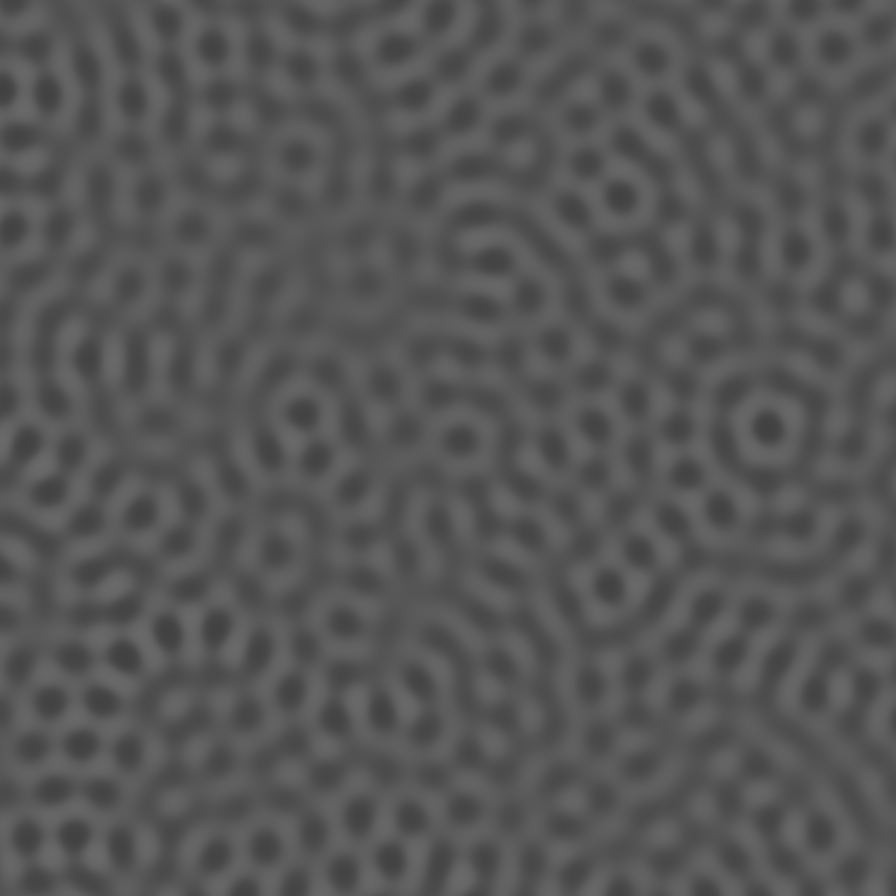
This pattern is drawn by a three.js fragment shader. Its source:

```glsl
// Soft grey labyrinth of dark spots and short bent stripes.
// Random plane waves of nearly equal wavelength are summed by direction wedge;
// products of wedges 60 degrees apart favour spots, then a soft limit tones it.

varying vec2 vUv;

const float PI = 3.14159265;
const int TRIADS = 4;           // the half circle holds three wedges per triad
const int WAVES_PER_WEDGE = 8;
const float WEDGES = 12.0;

// Sine-free hash: one number in, three values from 0 to 1 out
vec3 hash13(float n) {
  vec3 p = fract(vec3(n) * vec3(0.1031, 0.1030, 0.0973));
  p += dot(p, p.yzx + 33.33);
  return fract((p.xxy + p.yzz) * p.zyx);
}

vec2 complexProduct(vec2 a, vec2 b) {
  return vec2(a.x * b.x - a.y * b.y, a.x * b.y + a.y * b.x);
}

// Complex sum of the waves in one wedge; frequency in cycles per canvas.
// upright > 0 favours vertical features over horizontal ones.
vec2 wedgeWaves(vec2 p, float wedge, float frequency, float spread, float upright, float seed) {
  vec2 sum = vec2(0.0);
  for (int i = 0; i < WAVES_PER_WEDGE; i++) {
    float index = wedge * float(WAVES_PER_WEDGE) + float(i);
    vec3 r = hash13(index * 1.37 + seed);
    vec3 s = hash13(index * 2.71 + seed + 500.0);

    float angle = PI * (index + r.x) / (WEDGES * float(WAVES_PER_WEDGE));
    float cycles = frequency + spread * (r.y + s.x - 1.0);
    float gain = 1.0 + upright * cos(2.0 * angle);

    vec2 direction = vec2(cos(angle), sin(angle));
    float phase = 2.0 * PI * (cycles * dot(p, direction) + s.y);
    sum += gain * vec2(cos(phase), sin(phase));
  }
  return sum * sqrt(2.0 / (WEDGES * float(WAVES_PER_WEDGE)));
}

// Band-limited noise; spotting > 0 gathers the dark parts into spots
float spotNoise(vec2 p, float frequency, float spread, float upright, float spotting, float seed) {
  float field = 0.0;
  float resonance = 0.0;
  for (int t = 0; t < TRIADS; t++) {
    float wedge = float(t);
    float stepWedge = float(TRIADS);
    vec2 a = wedgeWaves(p, wedge, frequency, spread, upright, seed);
    vec2 b = wedgeWaves(p, wedge + stepWedge, frequency, spread, upright, seed);
    vec2 c = wedgeWaves(p, wedge + 2.0 * stepWedge, frequency, spread, upright, seed);
    field += a.x + b.x + c.x;
    // The middle wave vector is the sum of the outer two
    resonance += complexProduct(a, c).x + dot(b, a) + dot(b, c);
  }
  float variance = 1.0 + spotting * spotting / 6.0;
  return (field - spotting * resonance) * inversesqrt(variance);
}

// Levels off the extremes so that spots have similar strength
float softLimit(float x, float strength) {
  return x * inversesqrt(1.0 + strength * x * x);
}

void main() {
  float field = spotNoise(vUv, 20.2, 2.2, 0.15, 0.7, 17.0);
  float grey = 0.339 + 0.0355 * softLimit(field, 0.13);
  gl_FragColor = vec4(vec3(grey), 1.0);
}
```
